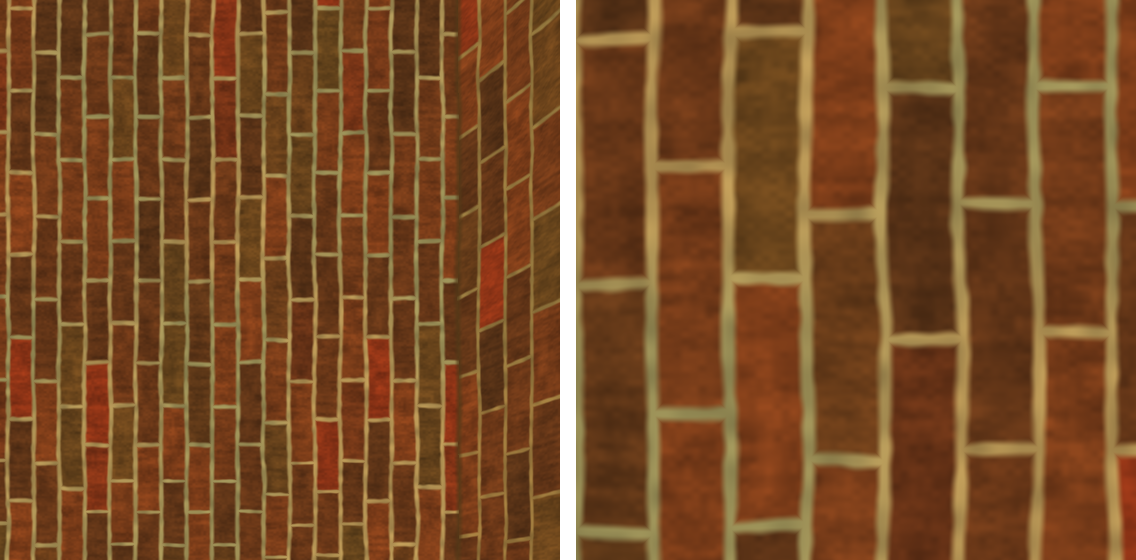
Left, the full canvas; right, a detail of the centre.
This texture is drawn by a Shadertoy shader. Its source:

```glsl
// Upright stacked brick wall with pale mortar, folding into an angled side wall on the right.

const float FOLD = 0.819;        // x of the corner between both walls
const float PERIOD = 14.0;       // columns after which the front wall repeats
const float MORTAR_CORE = 0.0010;
const float MORTAR_EDGE = 0.0066;

const vec3 DARK_BROWN = vec3(0.33, 0.19, 0.085);
const vec3 RUSSET = vec3(0.49, 0.235, 0.095);
const vec3 RED = vec3(0.58, 0.19, 0.08);
const vec3 OLIVE = vec3(0.39, 0.28, 0.11);
const vec3 GOLD_MORTAR = vec3(0.71, 0.58, 0.33);
const vec3 GREEN_MORTAR = vec3(0.60, 0.56, 0.34);

struct Brick {
    vec2 id;        // column and row
    vec2 surface;   // coordinates along the brick face
    float joint;    // distance to the nearest mortar centre line
};

float hash(vec2 p) {
    return fract(sin(dot(p, vec2(127.1, 311.7))) * 43758.5);
}

float noise(vec2 p) {
    vec2 cell = floor(p);
    vec2 f = fract(p);
    f = f * f * (3.0 - 2.0 * f);
    float low = mix(hash(cell), hash(cell + vec2(1, 0)), f.x);
    float high = mix(hash(cell + vec2(0, 1)), hash(cell + vec2(1, 1)), f.x);
    return mix(low, high, f.y);
}

// Distance to the nearest whole number
float toInteger(float v) {
    return abs(v - floor(v + 0.5));
}

// Flat wall: alternate columns shift by half a brick; p.y runs downwards
Brick frontWall(vec2 p) {
    const float width = 0.04565;
    const float height = 0.1467;
    float x = (p.x - 0.0143) / width;
    float column = mod(floor(x), PERIOD);
    float inner = step(abs(column - 5.5), 4.0);
    float squeeze = 0.3 * max(p.y - 0.82, 0.0) * step(2.5, column);
    float shift = mix(0.018, -0.010, inner) + 0.008 * (hash(vec2(column, 3.0)) - 0.5);
    float y = (p.y + squeeze - shift) / height - 0.5 * mod(column, 2.0);
    float joint = min(toInteger(x) * width, toInteger(y) * height);
    return Brick(vec2(column, floor(y)), p, joint);
}

// Receding wall: joints tilt more and more towards the top
Brick sideWall(vec2 p) {
    const float width = 0.0468;
    float x = p.x - 0.8085;
    float column = min(floor(x / width), 3.0);
    float across = x - column * width;
    float slope = 0.88 - 0.77 * p.y;
    float height = 0.141 + 0.008 * column;
    float along = p.y + slope * across;
    float y = (along - 0.889) / height + 0.5 * (1.0 - mod(column, 2.0));
    float sideJoint = column < 2.5 ? min(across, width - across) : across;
    float endJoint = toInteger(y) * height / sqrt(1.0 + slope * slope);
    float joint = 1.25 * min(sideJoint, endJoint);
    return Brick(vec2(column + 30.0, floor(y)), vec2(p.x, along), joint);
}

// Fired clay: one tone per brick, streaks across it and blotchy wear
vec3 clay(vec2 id, vec2 surface) {
    vec3 color = mix(DARK_BROWN, RUSSET, hash(id + 5.3));
    color = mix(color, RED, 0.75 * smoothstep(0.86, 0.96, hash(id + 17.9)));
    color = mix(color, OLIVE, 0.7 * smoothstep(0.78, 0.95, hash(id + 41.2)));
    float streaks = noise(surface * vec2(28.0, 150.0) + id * 7.0);
    float blotches = noise(surface * vec2(65.0, 45.0) + 11.0);
    float grain = noise(surface * vec2(210.0, 260.0));
    return color * (0.74 + 0.20 * streaks + 0.22 * blotches + 0.14 * grain);
}

vec3 mortar(vec2 p, float side) {
    float tint = noise(p * 5.0 + 2.0) + 0.4 * p.y - 0.2;
    vec3 color = mix(GREEN_MORTAR, GOLD_MORTAR, smoothstep(0.2, 0.8, tint));
    color = mix(color, vec3(0.57, 0.43, 0.20), 0.7 * side);
    return color * (0.84 + 0.26 * noise(p * 70.0));
}

void mainImage(out vec4 fragColor, in vec2 fragCoord) {
    vec2 uv = fragCoord / iResolution.xy;
    float pixel = 1.0 / min(iResolution.x, iResolution.y);
    vec2 p = vec2(uv.x, 1.0 - uv.y);

    // Hand-laid unevenness
    vec2 wobble = vec2(noise(p * 15.0), noise(p * 15.0 + 40.0)) - 0.5;
    vec2 laid = p + 0.0045 * wobble;

    // Choose the wall
    float side = step(FOLD, laid.x);
    Brick brick;
    if (side > 0.5) brick = sideWall(laid);
    else brick = frontWall(laid);

    // Clay with soft, slightly worn mortar edges
    float wear = 0.0018 * (noise(p * 90.0) - 0.5);
    float edge = max(MORTAR_EDGE, MORTAR_CORE + 1.5 * pixel);
    float fill = 1.0 - smoothstep(MORTAR_CORE, edge, brick.joint + wear);
    vec3 color = mix(clay(brick.id, brick.surface), mortar(p, side), fill);

    // Shaded corner
    float corner = smoothstep(0.0, 0.009, abs(laid.x - FOLD));
    color = mix(vec3(0.32, 0.22, 0.09), color, 0.3 + 0.7 * corner);
    fragColor = vec4(color, 1.0);
}
```
